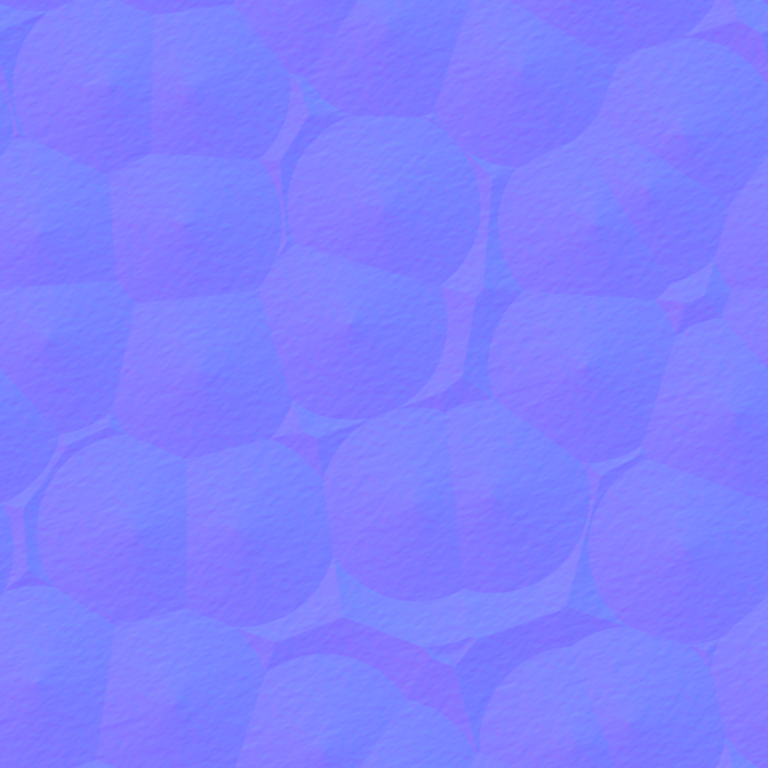
Write a three.js fragment shader that draws this texture map.

```glsl
#define CELLS 5.0          // jittered centres per side
#define JITTER 0.84
#define DOME_RADIUS 0.126
#define RING_RADIUS 0.186
#define DOME_SLOPE 0.030
#define RING_SLOPE 0.042
#define EDGE 0.0016        // softness of folds and seams
#define GRAIN_SLOPE 0.075
#define GRAIN_STEP 0.0019
#define GRAIN_SCALE vec2(92.0, 150.0)

varying vec2 vUv;

vec2 hash2(vec2 p) {
  vec3 q = fract(vec3(p.xyx) * vec3(0.1031, 0.1030, 0.0973));
  q += dot(q, q.yzx + 33.33);
  return fract((q.xx + q.yz) * q.zy);
}

float valueNoise(vec2 p) {
  vec2 i = floor(p);
  vec2 f = fract(p);
  f = f * f * (3.0 - 2.0 * f);
  float low = mix(hash2(i).x, hash2(i + vec2(1.0, 0.0)).x, f.x);
  float high = mix(hash2(i + vec2(0.0, 1.0)).x, hash2(i + 1.0).x, f.x);
  return mix(low, high, f.y);
}

// Fibrous paper relief, slightly tilted
float paperHeight(vec2 p) {
  vec2 q = mat2(0.96, -0.28, 0.28, 0.96) * p * GRAIN_SCALE;
  return 0.6 * valueNoise(q + 17.0)
       + 0.35 * valueNoise(q * 1.9 + 61.0)
       + 0.35 * valueNoise(q * 0.45 + 5.0);
}

vec2 paperSlope(vec2 p) {
  vec2 dx = vec2(GRAIN_STEP, 0.0);
  vec2 dy = vec2(0.0, GRAIN_STEP);
  return vec2(paperHeight(p + dx) - paperHeight(p - dx),
              paperHeight(p + dy) - paperHeight(p - dy));
}

// Cone falling to the dome rim, rising ring, then a fading second fold
vec2 domeSlope(vec2 offset) {
  float d = length(offset);
  float beyond = max(d - RING_RADIUS, 0.0);
  float fold = RING_SLOPE * exp(-beyond * 45.0);
  float slope = mix(DOME_SLOPE, -RING_SLOPE,
                    smoothstep(-EDGE, EDGE, d - DOME_RADIUS));
  slope = mix(slope, fold, smoothstep(-EDGE, EDGE, d - RING_RADIUS));
  return slope * offset / max(d, 0.004);
}

// Slope of the nearest dome, blended across the seam with the second nearest
vec2 cellSlope(vec2 p) {
  vec2 base = floor(p * CELLS);
  vec2 nearest = vec2(9.0);
  vec2 second = vec2(9.0);
  for (int y = -2; y <= 2; y++) {
    for (int x = -2; x <= 2; x++) {
      vec2 cell = base + vec2(float(x), float(y));
      vec2 jitter = (hash2(mod(cell, CELLS) + 23.0) - 0.5) * JITTER;
      vec2 offset = p - (cell + 0.5 + jitter) / CELLS;
      float d = dot(offset, offset);
      if (d < dot(nearest, nearest)) {
        second = nearest;
        nearest = offset;
      } else if (d < dot(second, second)) {
        second = offset;
      }
    }
  }
  float gap = length(second) - length(nearest);
  float blend = 0.5 + 0.5 * smoothstep(0.0, 2.0 * EDGE, gap);
  return mix(domeSlope(second), domeSlope(nearest), blend);
}

void main() {
  vec2 slope = cellSlope(vUv) + GRAIN_SLOPE * paperSlope(vUv);

  // Encode as a tangent-space normal with the horizontal axis mirrored
  vec2 tilt = 2.0 * vec2(-slope.x, slope.y);
  float facing = sqrt(max(1.0 - dot(tilt, tilt), 0.0));
  gl_FragColor = vec4(0.5 + 0.5 * vec3(tilt, facing), 1.0);
}
```
